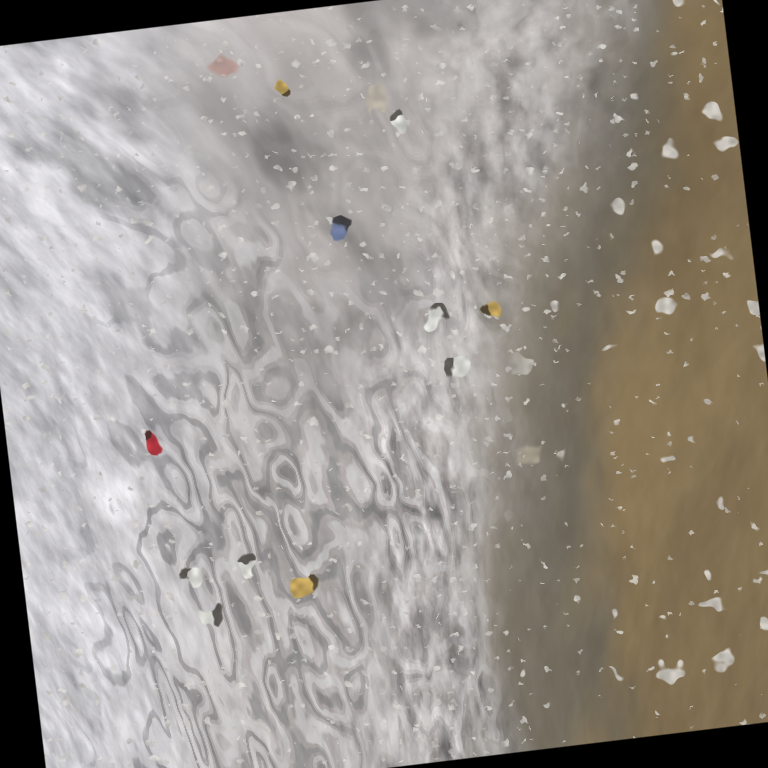
Reproduce this texture procedurally as a Shadertoy shader.

```glsl
// Murky river water: silvery ripples fading to brown, with foam flecks and litter, in a tilted frame.

float hash(vec2 p) {
    return fract(sin(dot(p, vec2(127.1, 311.7))) * 43758.5453);
}

float noise(vec2 p) {
    vec2 i = floor(p), f = fract(p);
    f = f * f * (3.0 - 2.0 * f);
    return mix(mix(hash(i), hash(i + vec2(1, 0)), f.x),
               mix(hash(i + vec2(0, 1)), hash(i + vec2(1, 1)), f.x), f.y);
}

// Octaves keep their axes, so stretched noise stays streaky
float fbm(vec2 p) {
    float sum = 0.0, amp = 0.5;
    for (int i = 0; i < 4; i++) {
        sum += amp * noise(p);
        p = p * 2.03 + vec2(7.1, 3.7);
        amp *= 0.5;
    }
    return sum / 0.9375;
}

mat2 rotate(float a) {
    return mat2(cos(a), -sin(a), sin(a), cos(a));
}

// One ragged fleck per occupied grid cell
float foam(vec2 p, float cells, float density, float px) {
    vec2 g = p * cells;
    g += 0.26 * (vec2(noise(g * 5.0), noise(g * 5.0 + 31.0)) - 0.5);
    vec2 id = floor(g);
    vec2 center = 0.3 + 0.4 * vec2(hash(id + 3.0), hash(id + 8.0));
    vec2 d = rotate(1.6 * hash(id + 5.0) - 0.8) * (fract(g) - center);
    d.y *= 1.1 + hash(id + 6.0);
    float radius = 0.07 + 0.2 * pow(hash(id + 12.0), 1.5);
    float soft = 0.02 + px * cells;
    return step(hash(id), density) * (1.0 - smoothstep(radius - soft, radius + soft, length(d)));
}

void mainImage(out vec4 fragColor, in vec2 fragCoord) {
    vec2 uv = fragCoord / iResolution.xy;
    float px = 1.0 / iResolution.y;

    // Coordinates that lean with the current
    float across = uv.x + uv.y * mix(0.45, -0.18, uv.x);
    vec2 flow = vec2(across, uv.y);
    float warp = fbm(flow * vec2(14.0, 7.0));
    float swell = fbm(flow * vec2(19.0, 6.0) + vec2(0.9 * warp + 20.0, 5.0));
    float ripple = fbm(flow * vec2(52.0, 15.0) + vec2(1.5 * warp, 0.0));
    float glitter = fbm(flow * vec2(120.0, 36.0) + vec2(2.0 * warp, 9.0));

    // Silver sheen on the left, brown shallows on the right
    vec3 silver = mix(vec3(0.8, 0.795, 0.81), vec3(0.69, 0.67, 0.66),
                      smoothstep(0.1, 0.42, uv.x + 0.12 * (warp - 0.5)));
    silver *= 1.0 + 0.34 * (swell - 0.5) + 0.14 * (ripple - 0.5);
    float shore = uv.x - 0.635 - 0.16 * uv.y * uv.y + 0.14 * (swell - 0.5);
    vec3 brown = mix(vec3(0.44, 0.415, 0.365), vec3(0.51, 0.44, 0.325),
                     smoothstep(0.1, 0.22, shore + 0.08 * uv.y));
    brown *= 1.0 + 0.2 * (swell - 0.5) + 0.1 * (ripple - 0.5);
    vec3 col = mix(silver, brown, smoothstep(-0.09, 0.09, shore));

    // Dark hollows between the smoother waves of the upper half
    float calm = smoothstep(0.4, 0.75, uv.y) * (1.0 - smoothstep(-0.05, 0.1, shore));
    col *= 1.0 - 0.2 * calm * smoothstep(0.5, 0.72, fbm(flow * vec2(24.0, 9.0) + 51.0));

    // Looping reflections, drawn as contour lines of warped noise
    float height = noise(flow * vec2(44.0, 15.0) + vec2(2.0 * warp, 1.2 * swell));
    height = 0.75 * height + 0.25 * ripple;
    float band = sin(height * 20.0);
    float zone = smoothstep(0.04, 0.22, uv.x) * (1.0 - smoothstep(-0.09, 0.04, shore));
    zone *= mix(1.0, 0.2, smoothstep(0.45, 0.8, uv.y + 0.8 * (warp - 0.5)));
    zone *= 0.55 + 0.45 * smoothstep(0.35, 0.55, fbm(flow * vec2(11.0, 5.0) + 83.0));
    col = mix(col, vec3(0.81, 0.8, 0.805), 0.7 * zone * smoothstep(0.2, 0.8, band));
    col = mix(col, vec3(0.51, 0.505, 0.51), 0.62 * zone * smoothstep(0.4, 0.9, -band));

    // Fine glints on the left and along the edge of the shallows
    float glare = 1.0 - smoothstep(0.05, 0.3, uv.x);
    float seam = exp(-pow((shore + 0.09) / 0.08, 2.0));
    col += (glitter - 0.5) * (0.26 * glare + 0.32 * seam + 0.14 * zone + 0.04);
    col = mix(col, vec3(0.78, 0.77, 0.76), 0.5 * seam * smoothstep(0.54, 0.64, ripple));

    // Small flecks everywhere, larger clots on the brown side
    float crowd = mix(0.48, 0.14, smoothstep(-0.05, 0.15, shore));
    float flecks = max(foam(uv, 43.0, crowd, px), 0.85 * foam(uv + 4.3, 67.0, 0.7 * crowd, px));
    float clots = foam(uv + 2.7, 15.0, 0.4, px) * smoothstep(0.0, 0.08, shore);
    vec3 froth = vec3(0.82, 0.81, 0.79) * (0.82 + 0.3 * noise(uv * 130.0));
    col = mix(col, froth, max(0.8 * flecks, 0.85 * clots));

    // Litter: bright angular scraps, then a few pale sunken sheets
    for (int i = 0; i < 14; i++) {
        float k = float(i);
        vec2 pos = vec2(0.17 + 0.52 * fract(k * 0.618 + 0.2), 0.15 + 0.79 * fract(k * 0.381 + 0.37 * hash(vec2(k, 2.0))));
        vec2 d = rotate(6.28 * hash(vec2(k, 9.0))) * (uv - pos);
        d += 0.012 * (vec2(noise(uv * 70.0), noise(uv * 70.0 + 17.0)) - 0.5);
        vec2 size = vec2(0.017, 0.01) * (0.75 + 0.5 * hash(vec2(k, 4.0)));
        bool sunken = i > 10;
        vec3 tint = vec3(0.88, 0.88, 0.86);
        if (i % 4 == 2) tint = vec3(0.78, 0.66, 0.38);
        if (i == 3) tint = vec3(0.76, 0.24, 0.28);
        if (i == 7) tint = vec3(0.45, 0.5, 0.63);
        if (sunken) tint = mix(vec3(0.8, 0.76, 0.67), vec3(0.7, 0.5, 0.45), step(12.5, k));
        vec2 b = abs(d) - size * (sunken ? 1.4 : 1.0);
        float dist = max(max(b.x, b.y), (abs(d.x) + abs(d.y)) * 0.8 - size.x);
        float soft = px + (sunken ? 0.003 : 0.0006);
        float shade = sunken ? 0.0 : smoothstep(0.2, 0.45, d.x / size.x + 0.5 * noise(uv * 150.0) - 0.25);
        tint = mix(tint * (0.8 + 0.3 * noise(uv * 110.0)), vec3(0.2, 0.18, 0.16), 0.75 * shade);
        col = mix(col, tint, (1.0 - smoothstep(-soft, soft, dist)) * (sunken ? 0.5 : 1.0));
    }

    // Tilted square frame on black
    vec2 frame = abs(rotate(0.12) * (uv - 0.5));
    col *= 1.0 - smoothstep(0.497 - px, 0.497 + px, max(frame.x, frame.y));
    fragColor = vec4(clamp(col, 0.0, 1.0), 1.0);
}
```
